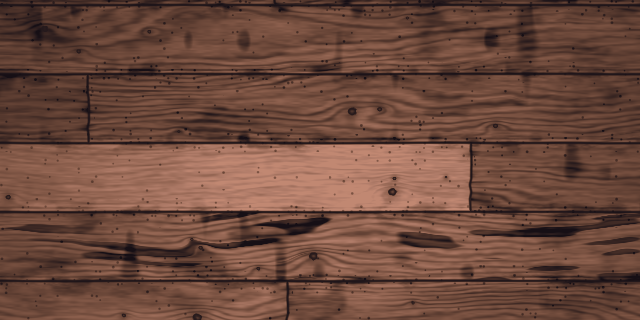
Reproduce this texture procedurally as a WebGL 1 fragment shader.

```glsl
precision highp float;
// Weathered brown floor boards in long horizontal rows with staggered butt joints.
// A warped height field gives the growth rings, bent around knots; noise layers
// add fibres, stains, splits and specks, then a tone ramp and vignette colour it.

uniform vec2 u_resolution;

float hash(vec2 p) {
  vec3 q = fract(p.xyx * 0.1031);
  q += dot(q, q.yzx + 33.33);
  return fract((q.x + q.y) * q.z);
}

float noise(vec2 p) {
  vec2 i = floor(p), f = fract(p);
  f = f * f * (3.0 - 2.0 * f);
  return mix(mix(hash(i), hash(i + vec2(1.0, 0.0)), f.x),
             mix(hash(i + vec2(0.0, 1.0)), hash(i + 1.0), f.x), f.y);
}

float fbm(vec2 p) {
  float sum = 0.0, gain = 0.53;
  for (int i = 0; i < 4; i++) {
    sum += gain * noise(p);
    p = p * 2.03 + 17.7;
    gain *= 0.5;
  }
  return sum;
}

// Joint x, main knot x, main knot height in the row, main knot radius
vec4 rowLayout(float row) {
  if (row < -0.5) return vec4(0.86, 1.55, 0.30, 0.008);
  if (row < 0.5) return vec4(9.0, 0.14, 0.34, 0.011);
  if (row < 1.5) return vec4(0.276, 1.10, 0.54, 0.015);
  if (row < 2.5) return vec4(1.471, 1.226, 0.71, 0.014);
  if (row < 3.5) return vec4(9.0, 0.98, 0.64, 0.014);
  return vec4(0.898, 0.617, 0.53, 0.015);
}

// Base tone of the boards left and right of the joint
vec2 rowTone(float row) {
  if (row < -0.5) return vec2(0.60, 0.64);
  if (row < 0.5) return vec2(0.76);
  if (row < 1.5) return vec2(0.60, 0.67);
  if (row < 2.5) return vec2(1.07, 0.70);
  if (row < 3.5) return vec2(0.83);
  return vec2(0.92, 0.80);
}

void main() {
  float px = 1.0 / u_resolution.y;
  vec2 p = gl_FragCoord.xy * px;
  p.y = 1.0 - p.y;
  float pitch = 0.2155;
  float y = p.y - 0.016 + 0.002 * (noise(vec2(p.x * 9.0, 3.0)) - 0.5);
  float row = floor(y / pitch);
  float v = fract(y / pitch);
  vec4 layout = rowLayout(row);
  float side = step(layout.x, p.x);
  vec2 q = vec2(p.x, v * pitch);
  vec2 seed = vec2(row * 13.7 + side * 5.3 + 40.0, row * 7.1 + side * 19.0 + 60.0);

  // Grain height, pushed aside by one large and three small knots
  float grain = q.y + 0.13 * (noise(vec2(q.x * 1.7, q.y * 6.0) + seed) - 0.5)
              + 0.022 * (noise(vec2(q.x * 5.0, q.y * 16.0) + seed) - 0.5)
              + 0.005 * (noise(vec2(q.x * 22.0, q.y * 40.0) + seed) - 0.5);
  float knotDark = 0.0;
  for (int i = 0; i < 4; i++) {
    vec2 id = vec2(float(i) * 3.1, row + 11.0);
    vec3 knot = vec3(2.0 * hash(id), 0.15 + 0.7 * hash(id + 5.0), 0.004 + 0.005 * hash(id + 9.0));
    if (i == 0) knot = layout.yzw;
    vec2 d = q - vec2(knot.x, knot.y * pitch);
    float own = 1.0 - abs(side - step(layout.x, knot.x));
    vec2 e = d / knot.z * vec2(0.2, 0.42);
    grain += own * 3.2 * knot.z * exp(-dot(e, e));
    float r = length(d * vec2(0.9, 1.0)) / knot.z + 0.3 * (noise(d * 150.0 + seed) - 0.5);
    float core = 1.0 - smoothstep(0.8 - px / knot.z * 0.5, 1.0 + px / knot.z * 0.5, r);
    core *= 1.0 - 0.4 * exp(-r * r * 7.0);
    knotDark = max(knotDark, own * max(core, 0.38 * exp(-r * r * 0.25)));
  }

  // Growth rings and fibres
  vec2 tones = rowTone(row);
  float tone = mix(tones.x, tones.y, side);
  float pale = smoothstep(0.85, 1.05, tone);
  float ring = 0.5 + 0.5 * sin(6.2832 * (grain * 46.0 + 0.5 * noise(q * vec2(12.0, 60.0) + seed)));
  float ringPatch = smoothstep(0.2, 0.75, noise(q * vec2(2.5, 13.0) + seed.yx));
  tone -= mix(0.30, 0.12, pale) * ring * ring * (0.25 + 0.75 * ringPatch);
  tone += 0.20 * (noise(vec2(q.x * 7.0, grain * 130.0) + seed) - 0.5);
  tone += 0.15 * (noise(q * vec2(40.0, 210.0) + seed) - 0.5);
  tone += 0.30 * (fbm(q * vec2(2.5, 12.0) + seed) - 0.5);

  // Blotches, upright water marks and dark splits along the grain
  float wear = 1.0 - 0.75 * pale;
  float blotch = smoothstep(0.55, 0.8, fbm(q * vec2(6.0, 13.0) + seed.yx + 3.0));
  float mark = smoothstep(0.74, 0.93, noise(q * vec2(17.0, 9.0) + seed + 8.0))
             * smoothstep(0.45, 0.7, noise(vec2(q.x * 3.0, row * 4.0 + 2.0)));
  float split = smoothstep(0.68, 0.77, noise(vec2(q.x * 5.0, grain * 48.0) + seed.yx))
              * smoothstep(0.35, 0.65, noise(q * vec2(2.0, 12.0) + seed));
  float splitRow = 1.0 - smoothstep(0.3, 0.7, abs(row - 3.0));
  tone -= wear * (0.30 * blotch + 0.38 * mark + split * mix(0.14, 0.55, splitRow));

  // Grime and specks, denser beside the seams
  float edge = min(v, 1.0 - v) * pitch;
  float joint = abs(p.x - layout.x + 0.005 * (noise(vec2(p.y * 45.0, 1.0)) - 0.5));
  float gap = min(edge, joint);
  float nearGap = exp(-gap * 50.0);
  tone -= 0.5 * nearGap * smoothstep(0.45, 0.75, fbm(p * vec2(15.0, 35.0) + 9.0));
  vec2 cell = floor(p * 75.0);
  vec2 spot = 0.3 + 0.4 * vec2(hash(cell + 3.0), hash(cell + 71.0));
  float size = (0.10 + 0.16 * hash(cell + 31.0)) / 75.0;
  float speck = 1.0 - smoothstep(size - px * 0.5, size + px, length(fract(p * 75.0) - spot) / 75.0);
  tone -= 0.45 * speck * step(hash(cell + 17.0), 0.03 + 0.22 * nearGap);
  tone = mix(tone, 0.03, knotDark);

  // Bevelled lower board edge, then the open gaps
  float lower = (1.0 - v) * pitch;
  tone += 0.10 * (1.0 - smoothstep(0.009, 0.011 + px, lower));
  tone -= 0.16 * (1.0 - smoothstep(0.001, 0.002 + px, abs(lower - 0.013)));
  vec2 away = (p - vec2(1.08, 0.58)) * vec2(0.85, 1.25);
  tone *= 1.04 - 0.40 * smoothstep(0.1, 1.15, length(away));
  tone = mix(tone, -0.05, 0.93 * (1.0 - smoothstep(0.0036 - px, 0.0036 + px, gap)));

  // Tone ramp from near black through brown to dusty pink
  float t = clamp(tone, -0.08, 1.12);
  vec3 color = mix(vec3(0.13, 0.09, 0.105), vec3(0.69, 0.485, 0.41), t);
  color -= vec3(0.0, 0.06, 0.16) * max(t * (1.0 - t), 0.0);
  gl_FragColor = vec4(color, 1.0);
}
```
